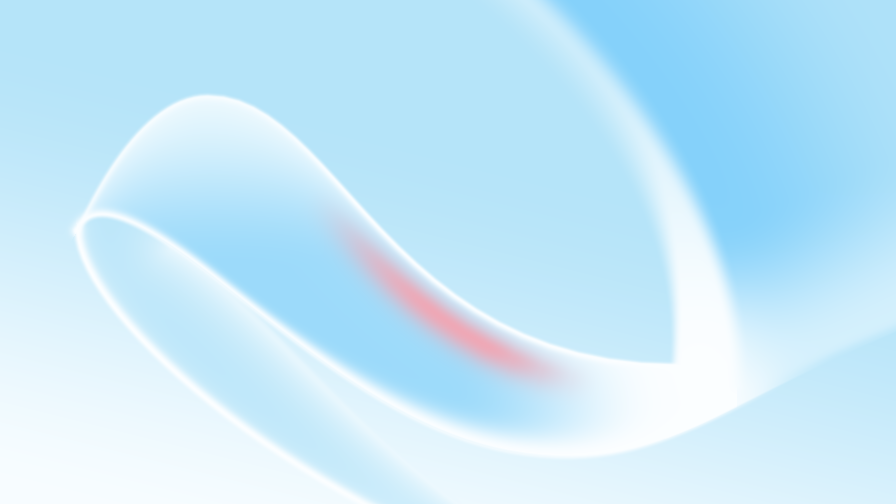
A WebGL 2 fragment shader for this background:

```glsl
#version 300 es
precision highp float;

uniform vec2 u_resolution;
out vec4 fragColor;

#define CANVAS vec2(16.0, 9.0)
#define CURVE_STEPS 24
#define WHITE vec3(0.985, 0.995, 1.0)
#define MIST vec3(0.97, 0.99, 1.0)
#define SKY vec3(0.71, 0.893, 0.975)
#define RIBBON_BLUE vec3(0.61, 0.855, 0.98)
#define SHEET_BLUE vec3(0.52, 0.82, 0.98)
#define SHEET_PALE vec3(0.83, 0.94, 0.99)
#define BLUSH vec3(0.96, 0.635, 0.685)
#define EDGE_SOFTNESS 0.025

// Signed distance to a cubic curve (positive on its left) and its parameter
vec2 bezier(vec2 p, vec2 a, vec2 b, vec2 c, vec2 d) {
  float best = 1e6, side = 1.0, param = 0.0;
  vec2 from = a;
  for (int i = 1; i <= CURVE_STEPS; i++) {
    float t = float(i) / float(CURVE_STEPS), u = 1.0 - t;
    vec2 to = u * u * u * a + 3.0 * u * t * (u * b + t * c) + t * t * t * d;
    vec2 seg = to - from, rel = p - from;
    float h = clamp(dot(rel, seg) / dot(seg, seg), 0.0, 1.0);
    float dist = length(rel - seg * h);
    if (dist < best) {
      best = dist;
      side = seg.x * rel.y - seg.y * rel.x < 0.0 ? -1.0 : 1.0;
      param = (float(i) - 1.0 + h) / float(CURVE_STEPS);
    }
    from = to;
  }
  return vec2(best * side, param);
}

float nearer(float a, float b) { return abs(a) < abs(b) ? a : b; }

float cover(float d, float softness) { return smoothstep(-softness, softness, d); }

float bell(float d, float width) { return exp(-d * d / (width * width)); }

// Falling ramp: one below lo, zero above hi
float fall(float lo, float hi, float x) { return 1.0 - smoothstep(lo, hi, x); }

void main() {
  vec2 p = gl_FragCoord.xy / u_resolution * CANVAS;
  float soft = max(EDGE_SOFTNESS, CANVAS.y / u_resolution.y);

  // Ribbon edges
  vec2 slope = bezier(p, vec2(3.71, 7.29), vec2(6.04, 7.29), vec2(6.88, 2.48), vec2(12.08, 2.48));
  float cap = bezier(p, vec2(1.38, 4.88), vec2(1.88, 5.98), vec2(2.71, 7.29), vec2(3.71, 7.29)).x;
  float upper = nearer(slope.x, cap);
  float hook = bezier(p, vec2(1.38, 4.88), vec2(1.70, 5.54), vec2(2.71, 4.94), vec2(3.96, 3.94)).x;
  float belly = bezier(p, vec2(3.96, 3.94), vec2(6.25, 2.12), vec2(7.92, 0.83), vec2(10.21, 0.85)).x;
  float rise = bezier(p, vec2(10.21, 0.85), vec2(12.08, 0.87), vec2(13.33, 2.02), vec2(16.46, 3.27)).x;
  float lower = nearer(nearer(hook, belly), rise);

  // Tail and loop edges
  float tailOuter = bezier(p, vec2(1.38, 4.88), vec2(1.42, 3.69), vec2(3.75, 1.40), vec2(6.88, -0.21)).x;
  float tailInner = bezier(p, vec2(3.12, 4.58), vec2(4.79, 3.48), vec2(6.04, 1.50), vec2(8.54, -0.27)).x;
  float loopInner = bezier(p, vec2(8.23, 9.21), vec2(10.62, 7.33), vec2(12.29, 4.83), vec2(11.98, 2.33)).x;
  float loopOuter = bezier(p, vec2(9.48, 9.31), vec2(11.67, 7.33), vec2(13.33, 4.42), vec2(13.17, 2.12)).x;
  float aboveLower = cover(lower, soft);

  // Background haze
  vec3 color = mix(SKY, MIST, fall(0.0, 8.5, p.y + 0.25 * p.x));

  // Blue sheet on the right, paling toward its lower edge
  vec3 sheet = mix(SHEET_BLUE, SKY, 0.85 * smoothstep(0.3, 4.5, loopOuter));
  sheet = mix(SHEET_PALE, sheet, smoothstep(0.2, 3.0, lower));
  sheet = mix(sheet, SKY, 0.6 * bell(lower, 0.12) * smoothstep(13.3, 15.0, p.x));
  color = mix(color, sheet, smoothstep(-0.35, 0.1, loopOuter) * aboveLower);

  // Pale loop band, whiter and crisper downward
  float descent = fall(2.8, 8.5, p.y);
  float insideLoop = cover(loopInner - mix(0.4, 0.06, descent), mix(0.5, 0.12, descent));
  float band = insideLoop * cover(-loopOuter, mix(0.3, 0.2, descent));
  color = mix(color, WHITE, band * mix(0.45, 0.95, descent) * aboveLower);

  // Tail passing behind the ribbon
  float tail = cover(tailOuter, soft) * cover(-tailInner, 0.1) * cover(-lower, soft);
  vec3 tailColor = mix(SKY, WHITE, 0.8 * exp(-abs(tailInner) / 0.55));
  tailColor = mix(tailColor, WHITE, 0.45 * exp(-abs(tailOuter) / 0.25));
  color = mix(color, tailColor, tail);
  color = mix(color, WHITE, bell(tailOuter, 0.11) * cover(tailOuter + 0.05, 0.06));

  // Ribbon body
  float ribbon = cover(-upper, soft) * aboveLower * fall(12.2, 13.2, p.x);
  vec3 body = mix(RIBBON_BLUE, vec3(0.87, 0.955, 0.99), smoothstep(4.2, 7.2, p.y));
  body = mix(body, WHITE, 0.95 * smoothstep(8.0, 12.0, p.x));
  body = mix(body, WHITE, 0.6 * exp(-abs(upper) / 0.4));

  // Blush streak below the slope
  float offset = -slope.x - 0.46;
  float along = smoothstep(0.34, 0.66, slope.y) * fall(0.74, 0.92, slope.y);
  body = mix(body, BLUSH, 0.9 * along * bell(offset, offset < 0.0 ? 0.25 : 0.33));
  color = mix(color, body, ribbon);

  // Glow where ribbon and loop meet
  float junction = bell(length((p - vec2(12.5, 2.2)) * vec2(1.0, 0.8)), 1.15);
  color = mix(color, WHITE, 0.95 * junction * aboveLower * max(insideLoop, ribbon));

  // Bright rims
  float upperRim = bell(upper, 0.075) * mix(0.7, 1.0, smoothstep(0.15, 0.45, slope.y));
  color = mix(color, WHITE, upperRim * cover(0.03 - upper, 0.05));
  float rimWidth = mix(0.11, 0.42, smoothstep(4.0, 11.0, p.x));
  float lowerRim = bell(lower, rimWidth) * cover(lower + 0.03, 0.06);
  color = mix(color, WHITE, lowerRim * fall(12.4, 14.2, p.x));

  fragColor = vec4(color, 1.0);
}
```
